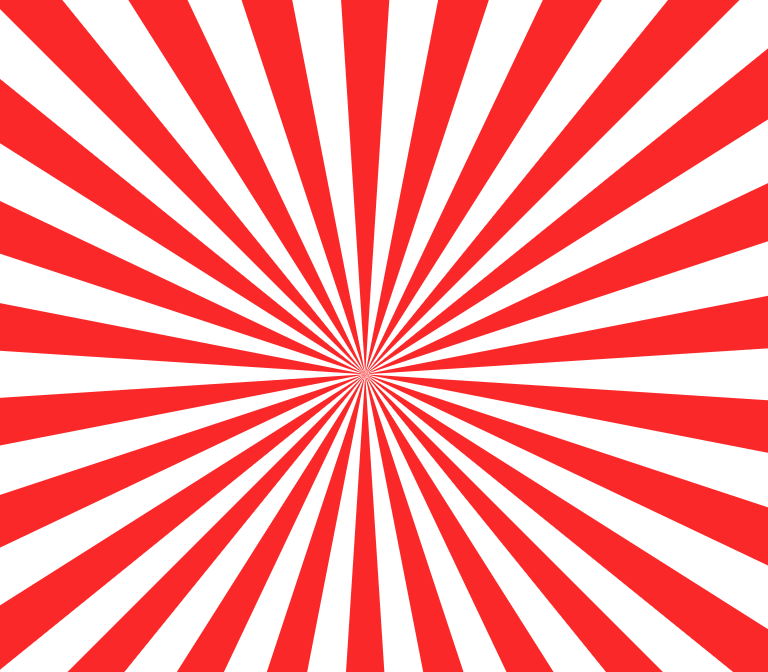
Write a WebGL 1 fragment shader that draws this background.

```glsl
precision highp float;
// Red and white sunburst: 26 pairs of rays fanning out from a low, off-centre hub.

uniform vec2 u_resolution;

const float PI = 3.14159265;
const vec2 HUB = vec2(0.4755, 0.443);
const float RAY_PAIRS = 26.0;
const vec3 RED = vec3(0.985, 0.155, 0.16);
const vec3 WHITE = vec3(1.0);

// Maps a slope 0..1 (axis to diagonal) to a fan position 0..1;
// rays come out slightly wider near the axes than near the diagonals.
float fanPosition(float slope) {
    float s2 = slope * slope;
    return slope * (1.195 + s2 * (-0.29 + 0.095 * s2));
}

// Derivative of fanPosition.
float fanRate(float slope) {
    float s2 = slope * slope;
    return 1.195 + s2 * (-0.87 + 0.475 * s2);
}

// Signed distance to the nearest ray edge, positive inside red.
float rayDistance(vec2 p, float pairs) {
    vec2 a = abs(p);
    float major = max(max(a.x, a.y), 1e-5);
    float slope = min(a.x, a.y) / major;
    float raysPerOctant = pairs * 0.25;

    // Triangle wave: +0.5 at the middle of an axis ray, 0 on each edge.
    float ray = fanPosition(slope) * raysPerOctant;
    float wave = 0.5 - 2.0 * abs(fract(ray * 0.5 + 0.5) - 0.5);

    // Upright axis rays are red, level ones are white.
    float side = a.y >= a.x ? 1.0 : -1.0;

    // Convert ray units to perpendicular length.
    float rayWidth = major / (raysPerOctant * fanRate(slope));
    return side * wave * rayWidth * inversesqrt(1.0 + slope * slope);
}

void main() {
    vec2 p = (gl_FragCoord.xy - HUB * u_resolution) / u_resolution.y;
    float pixel = 1.0 / u_resolution.y;
    float red = clamp(rayDistance(p, RAY_PAIRS) / pixel + 0.5, 0.0, 1.0);
    gl_FragColor = vec4(mix(WHITE, RED, red), 1.0);
}
```
